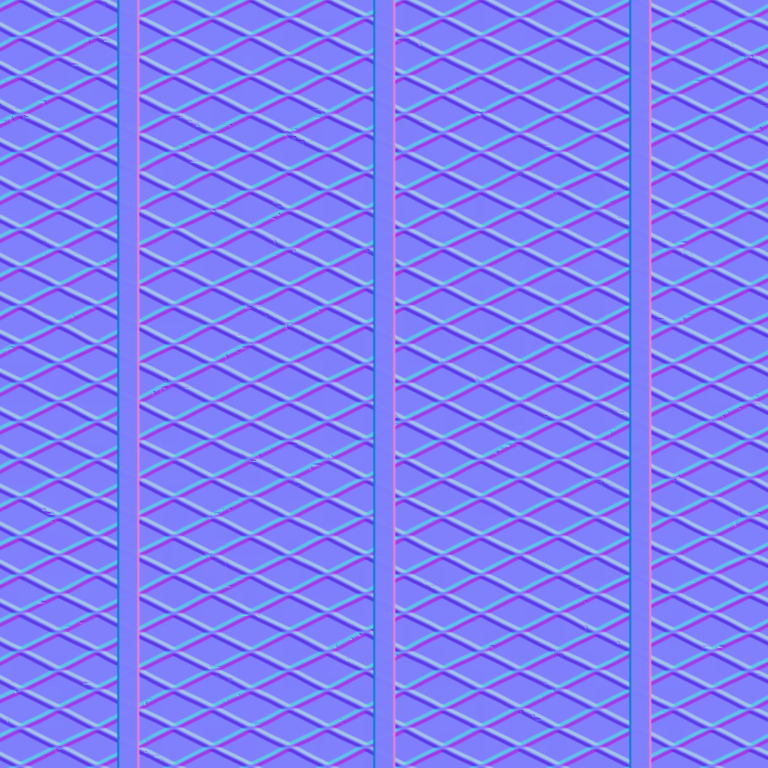
Reproduce this texture map procedurally as a WebGL 2 fragment shader.

```glsl
#version 300 es
precision highp float;
// Tangent-space normal map of a diamond wire mesh, 10 by 20 cells, behind three flat bars.
// Two families of rounded wires form a height field; its finite differences give the
// slope, and each bar replaces the mesh and adds a steep bevel along its two sides.

uniform vec2 u_resolution;
out vec4 fragColor;

float hash(vec2 cell) {
    return fract(sin(dot(cell, vec2(127.1, 311.7))) * 43758.5453);
}

// Value noise that wraps over the canvas after a whole number of cells.
float noise(vec2 p, float cells) {
    vec2 q = p * cells;
    vec2 i = floor(q);
    vec2 f = q - i;
    f = f * f * (3.0 - 2.0 * f);
    float a = hash(mod(i, cells));
    float b = hash(mod(i + vec2(1.0, 0.0), cells));
    float c = hash(mod(i + vec2(0.0, 1.0), cells));
    float d = hash(mod(i + 1.0, cells));
    return mix(mix(a, b, f.x), mix(c, d, f.x), f.y);
}

// Round profile of the wires that lie where phase is a whole number.
float wire(float phase, float wobble) {
    float dist = abs(fract(phase + 0.5) - 0.5) / length(vec2(10.0, 20.0)) + wobble;
    return 0.5 + 0.5 * cos(3.14159 * clamp(dist / 0.0061, -1.0, 1.0));
}

float meshHeight(vec2 p) {
    vec2 cell = (p - vec2(0.0266, 0.002)) * vec2(10.0, 20.0);
    float bend = 0.03 * (noise(p, 34.0) - 0.5);
    float falling = wire(cell.x + cell.y + bend, 0.0);
    float rising = wire(cell.x - cell.y - bend, 0.0003);
    float mesh = falling + rising - falling * rising;

    // Sparse chips on the wires and a faint unevenness of the sheet.
    float chips = smoothstep(0.72, 0.95, noise(p, 190.0)) * smoothstep(0.68, 0.82, noise(p + 0.37, 23.0));
    return 0.0031 * mesh - 0.0011 * chips * mesh + 0.0006 * noise(p, 19.0);
}

void main() {
    vec2 p = gl_FragCoord.xy / u_resolution;
    float pixel = 1.0 / u_resolution.x;

    // Slope of the mesh by central differences.
    vec2 e = vec2(0.0006, 0.0);
    vec2 slope = vec2(meshHeight(p + e.xy) - meshHeight(p - e.xy),
                      meshHeight(p + e.yx) - meshHeight(p - e.yx)) / (2.0 * e.x);

    // Bars: centred in each third of the width, nearly flat on top.
    float across = (fract(p.x * 3.0) - 0.5) / 3.0 - 0.0004;
    float edge = abs(across) - 0.0131;
    float outside = smoothstep(-0.7 * pixel, 0.7 * pixel, edge);
    slope *= mix(0.25, 1.0, outside);

    // Steep bevels, facing left and right.
    float bevel = exp(-pow(edge / max(0.0013, 0.6 * pixel), 2.0));
    vec2 bevelSlope = vec2(-1.6 * sign(across), 0.0);
    float inside = 1.0 - outside;
    slope = mix(slope, vec2(0.0), inside * 0.9);
    slope = mix(slope, bevelSlope, bevel);

    vec3 normal = normalize(vec3(-slope, 1.0));
    fragColor = vec4(normal * 0.5 + vec3(0.5, 0.5, 0.49), 1.0);
}
```
